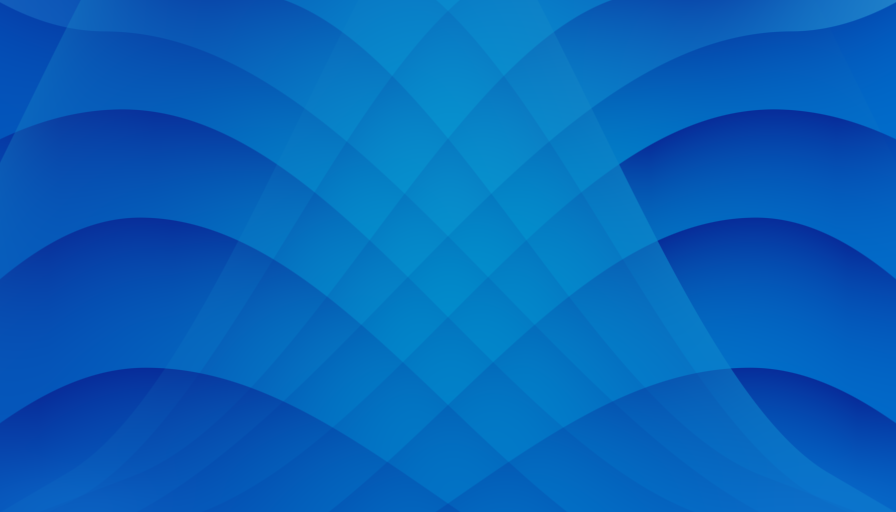
A Shadertoy shader for this background:

```glsl
// Blue abstract background: two mirrored families of translucent waves crossing at the centre.
#define CANVAS vec2(7.68, 4.40)
#define SHADOW_COLOR vec3(0.03, 0.14, 0.58)
#define GLOW_COLOR vec3(0.0, 0.62, 0.83)
#define LEFT_COLOR vec3(0.01, 0.33, 0.74)
#define RIGHT_COLOR vec3(0.0, 0.43, 0.81)
#define RIBBON_COLOR vec3(0.10, 0.55, 0.78)
#define SHADOW_DEPTH 0.62
#define CENTER_SHADOW 0.13

const int WAVES = 6;

// Each wave: crest x, crest y, amplitude, frequency (y runs downwards).
const vec4 wave[WAVES] = vec4[](
    vec4(2.90, -0.38, 2.40, 0.68),
    vec4(2.00, -0.08, 2.13, 0.628),
    vec4(0.90, 0.27, 2.23, 0.462),
    vec4(1.05, 0.94, 1.80, 0.56),
    vec4(1.20, 1.87, 1.61, 0.595),
    vec4(1.25, 3.16, 1.10, 0.63));

// Frequency scale left of the crest; a negative value bends upwards.
const float leftBend[WAVES] = float[](-1.0, -1.0, -1.15, 0.92, 1.17, 1.23);
const float strength[WAVES] = float[](0.6, 0.75, 0.35, 0.85, 0.85, 0.85);
const vec4 ribbonWave = vec4(2.65, -2.20, 3.20, 0.64);

// Cosine slope that runs on as a straight line near its foot.
float waveHeight(float x, vec4 w, float bend) {
    float t = (x - w.x) * w.w;
    float side = 1.0;
    if (t < 0.0) {
        t *= -abs(bend);
        side = sign(bend);
    }
    float c = min(t, 2.85);
    return w.y + side * w.z * (1.0 - cos(c) + sin(2.85) * (t - c));
}

// Smooth coverage of the area below an edge.
float below(float d) {
    float aa = max(fwidth(d), 0.001);
    return smoothstep(-0.7 * aa, 0.7 * aa, d);
}

// Adds one family; p is mirrored for the right-hand one.
vec3 addWaves(vec3 color, vec2 p, float right) {
    float ribbonDist = p.y - waveHeight(CANVAS.x - p.x, ribbonWave, 1.0);
    float inside = below(ribbonDist);
    float gate = mix(1.0, mix(0.88, 0.30, right), inside);
    float outer = 1.0 - smoothstep(mix(0.7, 1.8, right), mix(3.6, 3.2, right), p.x);
    outer *= smoothstep(-0.9, 0.9, p.x);

    for (int i = 0; i < WAVES; i++) {
        float d = p.y - waveHeight(p.x, wave[i], leftBend[i]);
        float amount = strength[i] * outer * gate;
        if (i < 3) amount = strength[i] * 0.8 * (1.0 - smoothstep(1.0, 3.9, p.x));
        float center = CENTER_SHADOW + 0.05 * max(float(i) - 3.0, 0.0);
        amount = min(amount + center, 0.88);
        color = mix(color, SHADOW_COLOR, amount * below(d) * exp(-max(d, 0.0) / SHADOW_DEPTH));
    }

    // Light ribbon along the steep edge
    float light = mix(0.12, 0.32, right) * exp(-max(ribbonDist, 0.0) / 1.3);
    return mix(color, RIBBON_COLOR, light * inside);
}

void mainImage(out vec4 fragColor, in vec2 fragCoord) {
    vec2 uv = fragCoord / iResolution.xy;
    vec2 p = vec2(uv.x, 1.0 - uv.y) * CANVAS;
    vec2 mirrored = vec2(CANVAS.x - p.x, p.y);

    // Base gradient and central glow
    vec3 color = mix(LEFT_COLOR, RIGHT_COLOR, smoothstep(0.1, 0.9, uv.x));
    vec2 q = (p - vec2(3.90, 1.80)) / vec2(2.4, 2.8);
    color = mix(color, GLOW_COLOR, exp(-dot(q, q)));

    // Pale upper corners
    float topLeft = 1.0 - below(p.y - waveHeight(p.x, wave[2], leftBend[2]));
    float topRight = 1.0 - below(p.y - waveHeight(mirrored.x, wave[2], leftBend[2]));
    color = mix(color, vec3(0.12, 0.40, 0.74), 0.6 * topLeft * exp(-p.x / 1.5));
    color = mix(color, vec3(0.14, 0.53, 0.80), 0.9 * topRight * exp(-mirrored.x / 1.9));

    color = addWaves(color, p, 0.0);
    color = addWaves(color, mirrored, 1.0);

    // Soft light at the lower corners
    vec2 corner = (vec2(min(p.x, mirrored.x), p.y) - vec2(0.6, 4.4)) / vec2(0.9, 0.4);
    color = mix(color, vec3(0.06, 0.46, 0.82), 0.45 * exp(-dot(corner, corner)));

    fragColor = vec4(color, 1.0);
}
```
